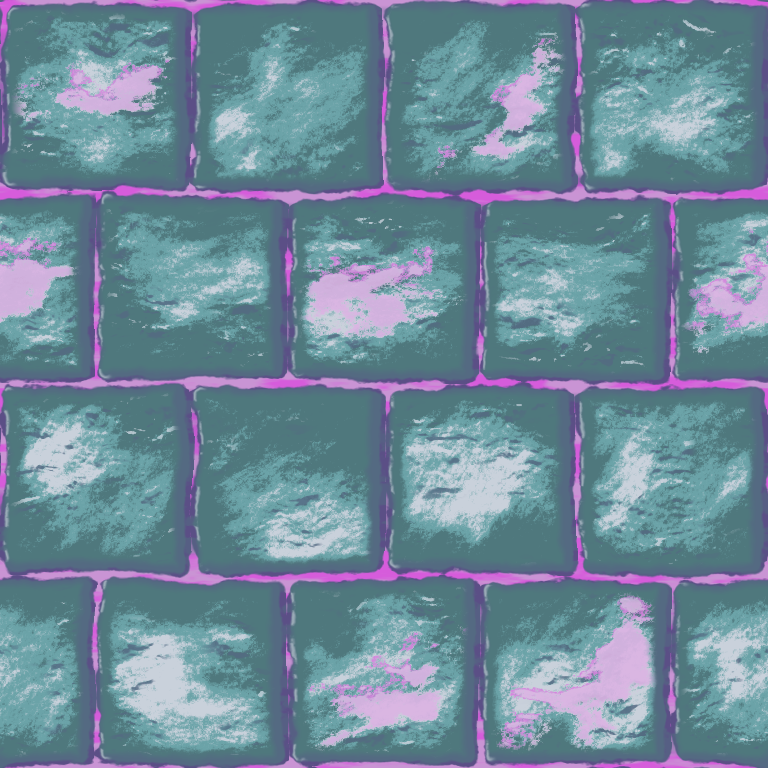
Reproduce this texture procedurally as a three.js fragment shader.

```glsl
varying vec2 vUv;

const float TILES = 4.0;
const vec2 TILE_HALF = vec2(0.471, 0.469);
const float CORNER = 0.035;
const float WOBBLE = 0.035;
const float CHIP = 0.042;
const float STREAK_ANGLE = 0.5;
const float BROAD_GAIN = 0.9;
const float STREAK_GAIN = 0.75;
const float RELIEF_GAIN = 1.3;
const float GRAIN_GAIN = 0.42;
const float HOT_SHARE = 0.42;
const float NO_WRAP = 1024.0;

const vec3 TEAL = vec3(0.31, 0.47, 0.49);
const vec3 LIGHT_TEAL = vec3(0.42, 0.64, 0.66);
const vec3 SLATE = vec3(0.33, 0.41, 0.51);
const vec3 VIOLET = vec3(0.36, 0.29, 0.53);
const vec3 PALE = vec3(0.79, 0.82, 0.86);
const vec3 BLUSH = vec3(0.86, 0.70, 0.89);
const vec3 LILAC = vec3(0.79, 0.58, 0.83);
const vec3 MAGENTA = vec3(0.84, 0.36, 0.86);

float hash(vec2 p) {
  vec3 a = fract(p.xyx * 0.1031);
  a += dot(a, a.yzx + 33.33);
  return fract((a.x + a.y) * a.z);
}

// Value noise that wraps after a whole number of cells
float noise(vec2 p, vec2 wrap) {
  vec2 i = floor(p);
  vec2 f = p - i;
  f = f * f * (3.0 - 2.0 * f);
  vec2 a = mod(i, wrap);
  vec2 b = mod(i + 1.0, wrap);
  return mix(mix(hash(a), hash(vec2(b.x, a.y)), f.x),
             mix(hash(vec2(a.x, b.y)), hash(b), f.x), f.y);
}

float fbm(vec2 p, vec2 wrap) {
  float sum = 0.0;
  float gain = 0.53;
  for (int i = 0; i < 4; i++) {
    sum += gain * noise(p, wrap);
    p *= 2.0;
    wrap *= 2.0;
    gain *= 0.5;
  }
  return sum;
}

float roundBox(vec2 p, vec2 halfSize) {
  vec2 e = abs(p) - halfSize + CORNER;
  return length(max(e, 0.0)) + min(max(e.x, e.y), 0.0) - CORNER;
}

// Weathered face: q is centred on the tile, inset is depth inside its edge
vec3 stoneFace(vec2 q, vec2 id, float inset) {
  vec4 rnd = vec4(hash(id + 3.1), hash(id + 17.7), hash(id + 41.3), hash(id + 73.9));
  vec2 s = q + 17.0 * rnd.xy + 3.0;
  float angle = STREAK_ANGLE + 0.9 * (rnd.z - 0.5);
  vec2 along = vec2(cos(angle), sin(angle));
  vec2 across = vec2(-along.y, along.x);
  vec2 r = vec2(dot(s, along), dot(s, across)) + 20.0;
  vec2 wrap = vec2(NO_WRAP);

  // Soft clouds, streaks, chipped relief and fine grain
  vec2 warp = vec2(fbm(s * 3.0, wrap), fbm(s * 3.0 + 9.0, wrap)) - 0.5;
  float broad = noise(r * vec2(2.5, 5.0) + 2.0 * warp, wrap) - 0.5;
  float streak = fbm(r * vec2(6.0, 17.0) + warp, wrap) - 0.5;
  vec2 chipScale = vec2(8.0, 14.0);
  float bump = fbm(s * chipScale + 2.0 * warp, wrap);
  float relief = bump - fbm((s + vec2(-0.008, 0.016)) * chipScale + 2.0 * warp, wrap);
  float grain = 0.6 * noise(r * vec2(55.0, 85.0), wrap) + 0.4 * hash(floor(s * 150.0)) - 0.5;
  float flaky = smoothstep(0.35, 0.65, noise(s * 4.0 + 7.0, wrap));

  // Worn patch around a shifted centre
  vec2 c = q - (rnd.xy - 0.5) * vec2(0.24, 0.2) + vec2(0.0, 0.05) + 0.4 * warp;
  float patchMask = 1.0 - smoothstep(0.18, 0.56, length(c * vec2(0.85, 1.1)));
  float inside = smoothstep(0.01, 0.11, inset);
  float tone = patchMask * mix(0.48, 0.70, rnd.z) + BROAD_GAIN * broad * (0.3 + 0.7 * patchMask)
             + STREAK_GAIN * streak + RELIEF_GAIN * relief * (0.3 + 0.7 * flaky)
             + GRAIN_GAIN * grain;
  tone *= inside;

  vec3 col = mix(TEAL, LIGHT_TEAL, smoothstep(0.13, 0.46, tone));
  col = mix(col, PALE, smoothstep(0.52, 0.96, tone));

  // Dark crevices and bright flecks
  col = mix(col, SLATE, 0.8 * inside * flaky * smoothstep(0.06, 0.16, -relief));
  col = mix(col, PALE, 0.8 * inside * flaky * smoothstep(0.13, 0.20, relief + 0.1 * grain));

  // Blushed scar with a saturated upper ridge on some tiles
  vec2 k = vec2(dot(c, along), dot(c, across));
  float scar = 0.22 - length(k * vec2(0.62, 1.6)) + 0.5 * (bump - 0.5) + 0.25 * broad;
  float hot = step(1.0 - HOT_SHARE, rnd.w) * inside;
  vec3 scarColor = mix(PALE, BLUSH, smoothstep(0.0, 0.12, scar + 0.12 * grain));
  float ridge = smoothstep(0.05, 0.0, abs(scar - 0.045 + 0.05 * grain));
  ridge *= smoothstep(-0.02, 0.06, k.y + 0.2 * streak);
  scarColor = mix(scarColor, MAGENTA, 0.65 * ridge);
  return mix(col, scarColor, 0.9 * hot * smoothstep(-0.02, 0.07, scar + 0.14 * grain));
}

void main() {
  // Running bond with uneven joints
  vec2 p = vUv * TILES;
  vec2 bend = vec2(noise(p * 3.0, vec2(12.0)), noise(p * 3.0 + 5.0, vec2(12.0))) - 0.5;
  vec2 g = p + WOBBLE * bend;
  float row = floor(g.y);
  g.x += 0.5 * mod(row + 1.0, 2.0);
  vec2 id = mod(vec2(floor(g.x), row), TILES);
  vec2 q = fract(g) - 0.5;

  float rough = CHIP * (fbm(p * 11.0, vec2(44.0)) - 0.5);
  float edge = roundBox(q, TILE_HALF) + rough;
  float shade = roundBox(q + vec2(0.022, -0.006), TILE_HALF) + rough;
  float core = roundBox(q - vec2(0.010, -0.004), TILE_HALF) + rough;
  vec3 col = stoneFace(q, id, -edge);

  // Shaded rim and pale chipped left edge
  col = mix(col, SLATE, 0.9 * smoothstep(-0.055, -0.005, shade));
  float speck = fbm(p * vec2(12.0, 18.0), vec2(48.0, 72.0));
  float rim = smoothstep(0.016, 0.0, abs(edge + 0.006)) * smoothstep(0.40, 0.45, -q.x);
  col = mix(col, PALE, 0.6 * rim * smoothstep(0.42, 0.6, speck));
  float dark = mix(0.35, 0.85, smoothstep(0.4, 0.6, speck));
  col = mix(col, VIOLET, dark * smoothstep(-0.006, 0.010, edge));

  // Mortar, thinned raggedly and mostly in the upright joints
  float upright = 1.0 - smoothstep(0.43, 0.465, abs(q.y));
  float worn = smoothstep(0.42, 0.70, noise(p * vec2(2.0, 5.0), vec2(8.0, 20.0)));
  float thin = upright * (0.004 + 0.022 * worn) + 0.05 * max(speck - 0.5, 0.0);
  float tint = fbm(p * vec2(4.0, 18.0), vec2(16.0, 72.0));
  vec3 mortar = mix(MAGENTA, LILAC, smoothstep(0.34, 0.60, tint));
  col = mix(col, mortar, smoothstep(0.004, 0.018, core - thin) * (1.0 - 0.5 * worn * upright));

  gl_FragColor = vec4(col, 1.0);
}
```
